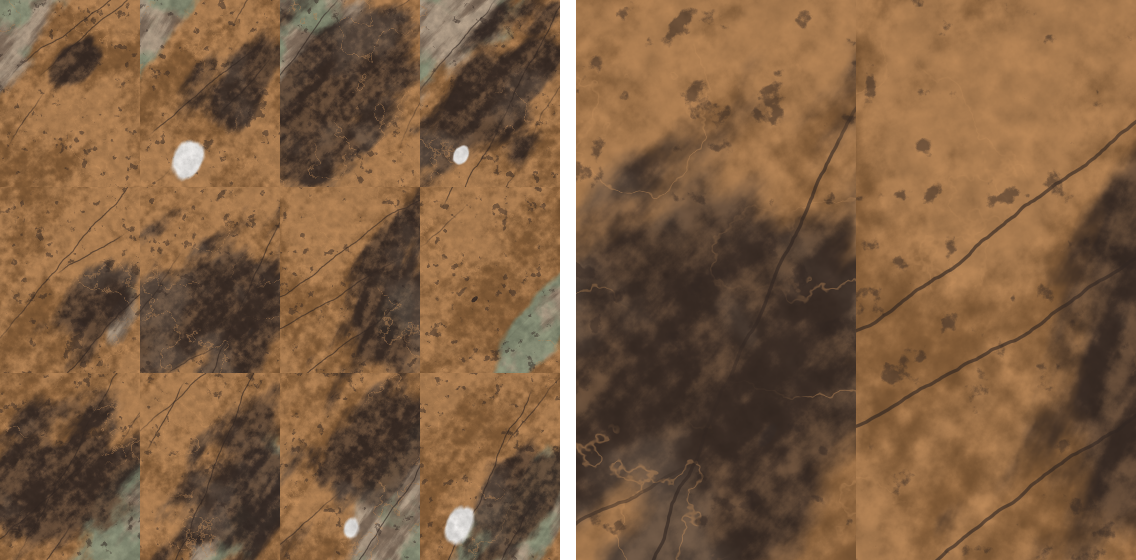
Left, the full canvas; right, a detail of the centre.
Write a Shadertoy shader that draws this texture.

```glsl
// Twelve weathered stone slabs, four across and three down, butted edge to edge.
// Each slab layers ochre clouds, slanted dark stains, grey-green mineral bloom,
// pale veins, thin cracks and white crust, all shaped by warped value noise.

const vec2 GRID = vec2(4.0, 3.0);
const vec3 OCHRE_LIGHT = vec3(0.66, 0.48, 0.31);
const vec3 OCHRE_DEEP = vec3(0.50, 0.35, 0.21);
const vec3 UMBER = vec3(0.37, 0.28, 0.21);
const vec3 SOOT = vec3(0.20, 0.155, 0.135);
const vec3 ASH = vec3(0.45, 0.39, 0.34);
const vec3 CHALK = vec3(0.66, 0.60, 0.53);
const vec3 VERDIGRIS = vec3(0.47, 0.55, 0.46);
const vec3 CRUST = vec3(0.86, 0.85, 0.84);

// Wear of each slab, bottom row first: dark stain, mineral bloom, white crust
const vec3 WEAR[12] = vec3[12](
    vec3(0.55, 0.33, 0.0), vec3(0.48, 0.38, 0.0), vec3(0.50, 0.40, 0.5), vec3(0.40, 0.40, 0.8),
    vec3(0.30, 0.15, 0.0), vec3(0.60, 0.02, 0.0), vec3(0.47, 0.18, 0.0), vec3(0.02, 0.25, 0.0),
    vec3(0.15, 0.30, 0.0), vec3(0.30, 0.30, 0.8), vec3(0.58, 0.42, 0.0), vec3(0.50, 0.55, 0.2));

float hash(vec2 p) {
    return fract(sin(dot(p, vec2(127.1, 311.7))) * 43758.5453);
}

vec2 hash2(vec2 p) {
    return vec2(hash(p), hash(p + 17.3));
}

float noise(vec2 p) {
    vec2 i = floor(p), f = fract(p);
    f = f * f * (3.0 - 2.0 * f);
    return mix(mix(hash(i), hash(i + vec2(1, 0)), f.x),
               mix(hash(i + vec2(0, 1)), hash(i + vec2(1, 1)), f.x), f.y);
}

float fbm(vec2 p) {
    float sum = 0.0, gain = 0.5;
    for (int i = 0; i < 6; i++) {
        sum += gain * noise(p);
        p = mat2(1.6, 1.2, -1.2, 1.6) * p + 5.7;
        gain *= 0.5;
    }
    return sum;
}

// Coordinates along and across a direction
vec2 align(vec2 p, float angle) {
    vec2 dir = vec2(cos(angle), sin(angle));
    return vec2(dot(p, dir), dot(p, vec2(-dir.y, dir.x)));
}

// Slanted ellipse with a ragged, softly feathered rim
float stain(vec2 p, vec2 centre, float angle, vec2 size, vec2 seed) {
    vec2 q = align(p - centre, angle);
    float ragged = fbm(q * vec2(3.0, 6.0) + seed) - 0.5;
    return smoothstep(0.22, -0.22, length(q / size) - 1.0 + ragged * 2.0);
}

// Wandering hairline that fades in and out along its length
float crack(vec2 p, float angle, float offset, float width, float blur, vec2 seed) {
    vec2 q = align(p, angle);
    float wander = (fbm(vec2(q.x * 5.0, 0.0) + seed) - 0.5) * 0.06;
    float line = 1.0 - smoothstep(width - blur, width + blur, abs(q.y - offset + wander));
    return line * smoothstep(0.3, 0.65, noise(vec2(q.x * 3.0, 4.0) + seed));
}

vec3 slab(vec2 p, vec2 cell, vec3 wear, float blur) {
    vec2 seed = hash2(cell + 3.1) * 60.0;
    vec2 jitter = hash2(cell + 8.6) - 0.5;
    float slant = 0.9 + 0.4 * jitter.x;
    float topRow = step(1.5, cell.y);

    // Ochre ground with clouds and fine streaks
    float cloud = fbm(p * 3.5 + seed);
    float streak = fbm(align(p, slant) * vec2(4.0, 18.0) + seed);
    float grain = fbm(p * 32.0 + seed);
    float tone = 0.55 * cloud + 0.25 * streak + 0.2 * grain;
    vec3 col = mix(OCHRE_DEEP, OCHRE_LIGHT, smoothstep(0.33, 0.58, tone));

    // Mineral bloom, from the upper left in the top row and lower right below
    vec2 bloomAt = mix(vec2(0.66, 0.25), vec2(0.06, 0.88), topRow) + 0.15 * jitter.yx;
    float bloom = stain(p, bloomAt, slant + 0.1, wear.y * vec2(1.1, 0.5), seed + 21.0);
    vec3 mineral = mix(ASH, CHALK, smoothstep(0.35, 0.62, streak));
    mineral = mix(mineral, VERDIGRIS, 0.75 * smoothstep(0.42, 0.58, fbm(p * 4.0 + seed + 9.0)));
    col = mix(col, mineral, bloom * 0.88);

    // Dark stain, broken up by the streaks
    vec2 stainAt = vec2(0.45, 0.5 + 0.12 * topRow) + 0.35 * jitter;
    float dark = stain(p, stainAt, slant, max(wear.x, 0.02) * vec2(0.95, 0.52), seed + 43.0);
    vec3 burnt = mix(SOOT, UMBER, smoothstep(0.38, 0.66, 0.6 * streak + 0.4 * grain));
    burnt = mix(burnt, ASH, 0.4 * smoothstep(0.5, 0.7, cloud));
    col = mix(col, burnt, dark * 0.93);

    // Pale branching veins and dark pits
    float vein = abs(fbm(p * 6.0 + seed + 70.0) - 0.5);
    float veinPatch = smoothstep(0.48, 0.65, noise(p * 4.0 + seed));
    col = mix(col, OCHRE_LIGHT * 1.08, 0.45 * veinPatch * (1.0 - smoothstep(0.0, 0.012 + blur, vein)));
    col = mix(col, SOOT, 0.5 * smoothstep(0.66, 0.76, fbm(p * 22.0 + seed + 31.0)));

    // Cracks crossing the slab
    for (int i = 0; i < 3; i++) {
        vec2 h = hash2(cell + float(i) * 5.3 + 1.7);
        float line = crack(p - vec2(0.375, 0.5), 0.85 + 0.7 * (h.x - 0.5), 0.8 * (h.y - 0.5),
                           0.003, blur, seed + h * 30.0);
        col = mix(col, SOOT, 0.65 * line);
    }

    // White crust at the foot of the stain
    vec2 crustAt = vec2(0.3 + 0.2 * jitter.y, 0.17);
    float crust = stain(p, crustAt, 1.2, 0.02 + wear.z * vec2(0.09, 0.05), seed + 55.0);
    col = mix(col, CRUST, crust * step(0.1, wear.z));

    return col * (0.86 + 0.28 * grain);
}

void mainImage(out vec4 fragColor, in vec2 fragCoord) {
    vec2 grid = fragCoord / iResolution.xy * GRID;
    vec2 cell = min(floor(grid), GRID - 1.0);
    vec2 p = (grid - cell) * vec2(GRID.y / GRID.x, 1.0);
    vec3 wear = WEAR[int(cell.x + GRID.x * cell.y)];
    fragColor = vec4(slab(p, cell, wear, 0.7 * GRID.y / iResolution.y), 1.0);
}
```
